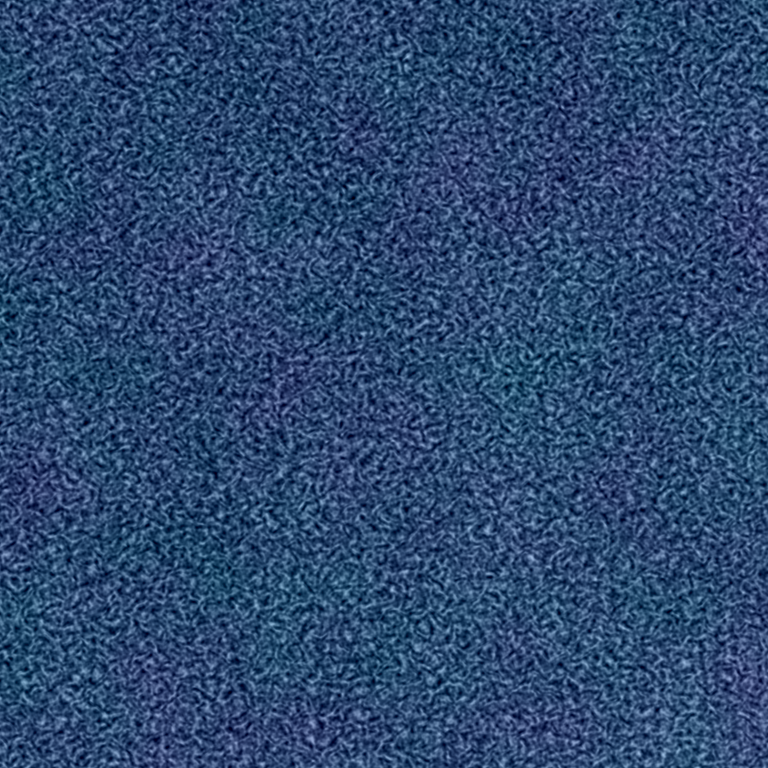
A Shadertoy shader for this texture:

```glsl
const vec3 DARK_BLUE  = vec3(0.010, 0.110, 0.260);
const vec3 MID_BLUE   = vec3(0.172, 0.288, 0.443);
const vec3 LIGHT_BLUE = vec3(0.390, 0.510, 0.660);
const vec3 TINT_SHIFT = vec3(0.050, -0.025, 0.015); // violet against teal

const vec2  FIBRE_FREQ   = vec2(100.0, 160.0); // cells along and across a fibre
const float FIBRE_ANGLE  = 0.65;
const float PATCH_FREQ   = 36.0;  // patches sharing one fibre direction
const float FINE_FREQ    = 205.0;
const float FINE_AMOUNT  = 0.5;
const float WARP_FREQ    = 60.0;
const float WARP_AMOUNT  = 0.005;
const float MEAN_TONE    = 0.47;
const float GRAIN_GAIN   = 1.14;
const float CLOUD_FREQ   = 5.0;
const float CLOUD_AMOUNT = 0.10;
const vec2  LIGHT_SLOPE  = vec2(0.05, -0.07); // brighter to the lower right

uint hash(uvec2 cell) {
    uint h = cell.x * 1597334673u ^ cell.y * 3812015801u;
    h = (h ^ (h >> 16)) * 2246822519u;
    h = (h ^ (h >> 13)) * 3266489917u;
    return h ^ (h >> 16);
}

vec2 gradient(ivec2 cell) {
    float angle = float(hash(uvec2(cell)) >> 8) * 6.28319 / 16777216.0;
    return vec2(cos(angle), sin(angle));
}

float gradientNoise(vec2 p) {
    ivec2 cell = ivec2(floor(p));
    vec2 f = fract(p);
    vec2 fade = f * f * f * (f * (f * 6.0 - 15.0) + 10.0);
    float a = dot(gradient(cell), f);
    float b = dot(gradient(cell + ivec2(1, 0)), f - vec2(1.0, 0.0));
    float c = dot(gradient(cell + ivec2(0, 1)), f - vec2(0.0, 1.0));
    float d = dot(gradient(cell + ivec2(1, 1)), f - vec2(1.0, 1.0));
    return mix(mix(a, b, fade.x), mix(c, d, fade.x), fade.y);
}

vec2 rotate(vec2 p, float angle) {
    float c = cos(angle), s = sin(angle);
    return vec2(c * p.x + s * p.y, c * p.y - s * p.x);
}

// Short strokes leaning one way or the other, patch by patch
float fibreGrain(vec2 uv) {
    vec2 warp = vec2(gradientNoise(uv * WARP_FREQ + 17.3),
                     gradientNoise(uv * WARP_FREQ + 71.9));
    vec2 p = uv + WARP_AMOUNT * warp;
    float rising  = gradientNoise(rotate(p, FIBRE_ANGLE) * FIBRE_FREQ);
    float falling = gradientNoise(rotate(p, -FIBRE_ANGLE) * FIBRE_FREQ + 331.7);
    float blend = 1.5708 * smoothstep(-0.2, 0.2, gradientNoise(uv * PATCH_FREQ + 113.1));
    float fine = gradientNoise(rotate(uv, 0.3) * FINE_FREQ + 517.4);
    return rising * cos(blend) + falling * sin(blend) + FINE_AMOUNT * fine;
}

vec3 blueRamp(float tone) {
    vec3 shadows = DARK_BLUE + (MID_BLUE - DARK_BLUE) * tone * 2.0;
    vec3 lights = MID_BLUE + (LIGHT_BLUE - MID_BLUE) * (tone * 2.0 - 1.0);
    return tone < 0.5 ? shadows : lights;
}

void mainImage(out vec4 fragColor, in vec2 fragCoord) {
    vec2 uv = fragCoord / iResolution.y;

    // Grain over faint uneven light
    float clouds = gradientNoise(uv * CLOUD_FREQ + 41.2)
                 + 0.6 * gradientNoise(uv * CLOUD_FREQ * 2.7 + 93.6);
    float tone = MEAN_TONE + GRAIN_GAIN * fibreGrain(uv)
               + CLOUD_AMOUNT * clouds + dot(LIGHT_SLOPE, uv - 0.5);

    // Slow drift of hue
    float hueDrift = gradientNoise(uv * 4.0 + 203.5) + 0.7 * gradientNoise(uv * 13.0 + 151.8);
    vec3 color = blueRamp(tone) + TINT_SHIFT * hueDrift;

    fragColor = vec4(clamp(color, 0.0, 1.0), 1.0);
}
```
